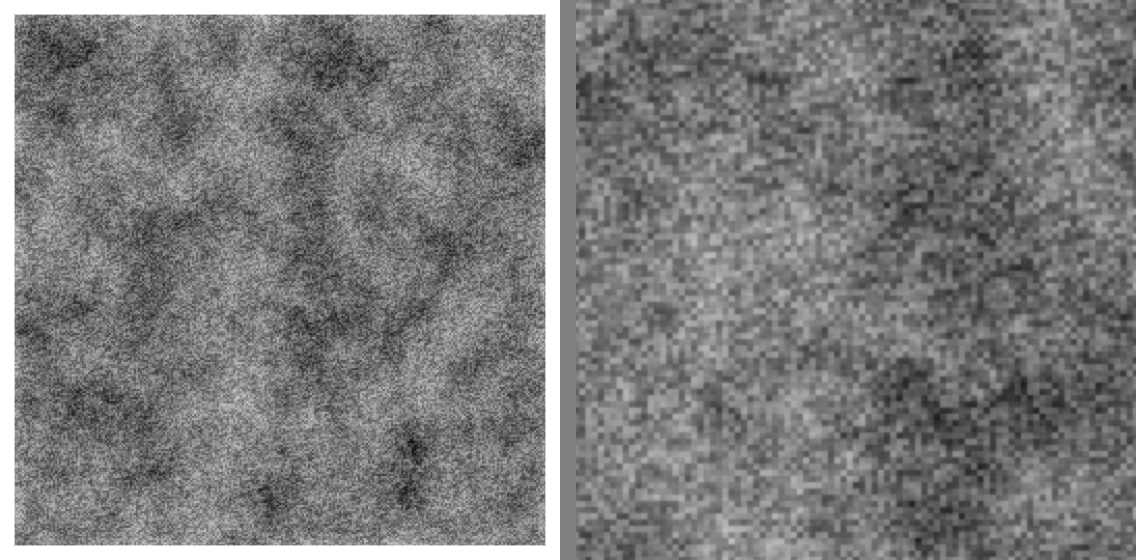
Left, the full canvas; right, a detail of the centre.
This texture is drawn by a three.js fragment shader. Its source:

```glsl
varying vec2 vUv;

#define MARGIN 0.026
#define CELLS 256.0
#define BASE_GREY 0.466
#define CLOUD_SCALE 6.0
#define CLOUD_AMOUNT 0.19
#define CLOUD_GAIN 0.76
#define CLOUD_SKEW 1.4
#define STREAK_AMOUNT 0.13
#define GRAIN_AMOUNT 0.27
#define RIM_LIGHT 0.07
#define RIM_WIDTH 0.03
#define EDGE_BLUR 0.001

float hash(vec2 p) {
  vec3 q = fract(p.xyx * 0.1031);
  q += dot(q, q.yzx + 33.33);
  return fract((q.x + q.y) * q.z);
}

// Dot product of a corner's random unit gradient with the offset to it
float corner(vec2 cell, vec2 offset) {
  float angle = 6.2832 * hash(cell + 17.0);
  return dot(vec2(cos(angle), sin(angle)), offset);
}

float gradientNoise(vec2 p) {
  vec2 i = floor(p), f = fract(p);
  vec2 u = f * f * f * (f * (f * 6.0 - 15.0) + 10.0);
  vec2 e = vec2(1.0, 0.0);
  return mix(mix(corner(i, f), corner(i + e, f - e), u.x),
             mix(corner(i + e.yx, f - e.yx), corner(i + 1.0, f - 1.0), u.x), u.y);
}

// Rotated octaves, bent so that the dark patches are deeper than the light ones
float clouds(vec2 p) {
  mat2 turn = mat2(0.8, 0.6, -0.6, 0.8);
  float sum = 0.0, weight = CLOUD_AMOUNT;
  p *= CLOUD_SCALE;
  for (int octave = 0; octave < 5; octave++) {
    sum += weight * gradientNoise(p + 40.0);
    p = turn * p * 2.0 + 11.3;
    weight *= CLOUD_GAIN;
  }
  return sum - CLOUD_SKEW * sum * sum;
}

// Short, nearly level fibres
float streaks(vec2 p) {
  vec2 along = vec2(p.x + 0.3 * p.y, p.y - 0.3 * p.x);
  return STREAK_AMOUNT * gradientNoise(along * CELLS * vec2(0.22, 0.5) + 150.0);
}

// One random grey per cell, with softened cell borders
float grain(vec2 p) {
  vec2 g = p * CELLS + 300.0;
  vec2 i = floor(g), u = smoothstep(0.2, 0.8, fract(g));
  vec2 e = vec2(1.0, 0.0);
  float value = mix(mix(hash(i), hash(i + e), u.x),
                    mix(hash(i + e.yx), hash(i + 1.0), u.x), u.y);
  return GRAIN_AMOUNT * (value - 0.5);
}

void main() {
  vec2 p = (vUv - MARGIN) / (1.0 - 2.0 * MARGIN);
  vec2 toEdge = 0.5 - abs(p - 0.5);
  float inset = min(toEdge.x, toEdge.y);

  float grey = BASE_GREY + clouds(p) + streaks(p) + grain(p);
  grey += RIM_LIGHT * (1.0 - smoothstep(0.0, RIM_WIDTH, inset));

  // White paper around the square
  float inside = smoothstep(-EDGE_BLUR, EDGE_BLUR, inset);
  gl_FragColor = vec4(vec3(mix(1.0, clamp(grey, 0.0, 1.0), inside)), 1.0);
}
```
